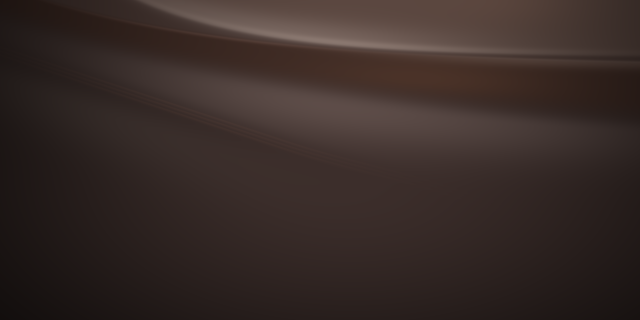
Reproduce this background procedurally as a Shadertoy shader.

```glsl
// Dark brown satin with long folds sweeping down from the upper left.
// Each fold follows a decaying curve; signed heights above these curves
// drive soft sheets, highlights and creases under a wide vignette.

// Glow around a curve with separate falloffs above and below it.
float ridge(float d, float above, float below) {
    float t = d / (d > 0.0 ? above : below);
    return exp(-t * t);
}

// Bell-shaped strength along the length of a fold.
float along(float x, float centre, float width) {
    float t = (x - centre) / width;
    return exp(-t * t);
}

void mainImage(out vec4 fragColor, in vec2 fragCoord) {
    vec2 p = fragCoord / iResolution.y;
    p.x *= 2.0 * iResolution.y / iResolution.x;
    float x = p.x;

    // Signed heights above the four fold curves
    float upper = p.y - 0.822 - 0.522 * exp(-2.5 * x);
    float lower = p.y - 0.790 - 0.254 * exp(-1.45 * x);
    float swell = p.y - 0.520 - 0.380 * exp(-0.9 * x);
    float crease = p.y - 0.835 + 0.33 * x - 0.025 * smoothstep(0.9, 1.4, x);

    // Lower cloth, with a faint grey sheen on the left
    vec3 colour = vec3(0.235, 0.180, 0.168);
    colour += vec3(0.06, 0.06, 0.055) * ridge(crease + 0.09, 0.07, 0.13) * along(x, 0.25, 0.45);

    // Broad middle swell, cut off softly by the crease
    float body = smoothstep(-0.035, 0.06, crease);
    colour += vec3(0.125, 0.115, 0.110) * body * along(x, 0.85, 0.7) * ridge(swell, 0.07, 0.12);
    colour += vec3(0.075, 0.070, 0.068) * along(x, 1.75, 0.55) * ridge(swell, 0.035, 0.11);

    // Warm hollow between the swell and the upper sheet
    float hollow = smoothstep(0.02, 0.11, swell);
    colour = mix(colour, vec3(0.250, 0.168, 0.138), 0.85 * hollow);
    colour += vec3(0.055, 0.035, 0.020) * hollow * along(x, 1.4, 0.35) * ridge(lower + 0.07, 0.06, 0.06);

    // Fine paired threads beside the crease
    for (int i = 0; i < 3; i++) {
        float thread = ridge(crease - 0.012 * float(i) + 0.006, 0.003, 0.005);
        colour += vec3(0.035, 0.020, 0.013) * thread * along(x, 0.55, 0.5);
    }

    // Narrow sheet under the upper fold and its bright rim
    float sheet = smoothstep(-0.006, 0.012, lower);
    colour = mix(colour, vec3(0.290, 0.222, 0.202), sheet);
    colour += vec3(0.120, 0.115, 0.110) * ridge(lower, 0.006, 0.022) * smoothstep(0.9, 1.8, x);
    colour += vec3(0.070, 0.055, 0.050) * ridge(lower, 0.004, 0.006) * along(x, 0.65, 0.45);

    // Upper sheet: brown cloth, grey sheen and a crisp highlight
    float top = smoothstep(-0.012, 0.015, upper);
    colour = mix(colour, vec3(0.355, 0.278, 0.250), top);
    colour += vec3(0.120, 0.125, 0.125) * ridge(upper - 0.018, 0.055, 0.028) * along(x, 0.85, 0.65);
    colour += vec3(0.110, 0.110, 0.105) * ridge(upper - 0.004, 0.014, 0.007) * along(x, 1.15, 0.75);
    colour += vec3(0.045, 0.030, 0.022) * top * along(x, 1.6, 0.25) * smoothstep(0.85, 1.0, p.y);

    // Darken the sides and the lower edge
    float side = x - 1.1;
    float depth = min(p.y - 0.45, 0.0);
    colour *= exp(-0.64 * side * side - 2.1 * depth * depth);

    fragColor = vec4(colour, 1.0);
}
```
